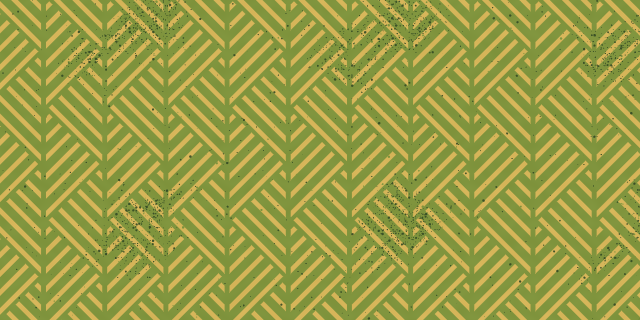
Reproduce this pattern procedurally as a Shadertoy shader.

```glsl
// Columns of woven diagonal stripes: each column is a zigzag of triangles whose
// stripes alternate in slant. One triangle formula is mirrored and shifted by
// half a period; cellular specks, gathered by layered sines, add the wear.

// Lengths are fractions of the canvas height.
const float COLUMN_PITCH = 0.1912;
const float COLUMN_WIDTH = 0.1758;
const float PERIOD       = 2.0 * COLUMN_WIDTH;
const float STRIPES      = 6.0;              // stripes per triangle
const float STRIPE_PITCH = PERIOD / STRIPES; // measured vertically
const float STRIPE_HALF  = 0.0104;           // half thickness, vertically
const float END_GAP      = 0.0175;           // stripe end to next triangle
const vec2  ORIGIN       = vec2(0.1437, 0.328); // from the upper left

const vec3 GROUND = vec3(0.50, 0.58, 0.24);
const vec3 STRIPE = vec3(0.84, 0.71, 0.35);
const vec3 SPECK  = vec3(0.20, 0.29, 0.14);

const float SPECK_CELLS  = 95.0;  // coarsest cells per canvas height
const float SPECK_SPARSE = 0.008; // chance of a speck anywhere
const float SPECK_DENSE  = 0.30;  // chance inside a worn patch
const float CHIP_CHANCE  = 0.35;  // chips in the stripes, relative to specks
const float MOTTLE       = 0.008;

float hash(vec2 p) {
    vec3 q = fract(p.xyx * vec3(0.1031, 0.1030, 0.0973));
    q += dot(q, q.yzx + 33.33);
    return fract((q.x + q.y) * q.z);
}

float coverage(float dist, float pixel) {
    return clamp(dist / pixel + 0.5, 0.0, 1.0);
}

// Signed distance, positive inside, to the stripes of the triangle whose
// long side is x = 0 and whose upper corner is the origin (y runs down).
float triangleStripes(vec2 p) {
    p.y = mod(p.y, PERIOD);
    float below = p.y - p.x;
    float rest = PERIOD - p.y - p.x;
    float across = mod(rest - STRIPE_HALF + 0.5 * STRIPE_PITCH, STRIPE_PITCH)
                 - 0.5 * STRIPE_PITCH;
    float band = min(STRIPE_HALF - abs(across), rest);
    return min(min(band, below - END_GAP) * 0.7071, p.x);
}

float weave(vec2 p, float pixel) {
    vec2 q = p - ORIGIN;
    float gap = COLUMN_PITCH - COLUMN_WIDTH;
    q.x = mod(q.x + 0.5 * gap, COLUMN_PITCH) - 0.5 * gap;
    vec2 mirrored = vec2(COLUMN_WIDTH - q.x, q.y - 0.5 * PERIOD);
    return coverage(max(triangleStripes(q), triangleStripes(mirrored)), pixel);
}

// Worn patches: 0 on clean areas, 1 at their hearts.
float wearAmount(vec2 p) {
    p += 0.05 * vec2(sin(9.0 * p.y + 1.0), sin(8.0 * p.x));
    float waves = cos(7.85 * (p.x - 0.42)) + cos(10.0 * (p.y - 0.27));
    waves += 0.35 * sin(23.0 * p.x + 17.0 * p.y) + 0.25 * sin(31.0 * p.y - 19.0 * p.x);
    return smoothstep(0.9, 2.3, waves);
}

// One random dot per cell, present with the given chance, at two sizes.
float specks(vec2 p, float chance, float seed, float pixel) {
    float cover = 0.0;
    for (int i = 0; i < 2; i++) {
        float cells = SPECK_CELLS * (1.0 + 0.7 * float(i));
        vec2 g = p * cells + seed + 37.0 * float(i);
        vec2 id = floor(g);
        float radius = mix(0.12, 0.38, pow(hash(id + 11.3), 2.0));
        vec2 spread = vec2(hash(id + 5.7), hash(id + 23.1)) - 0.5;
        vec2 offset = fract(g) - 0.5 - spread * (1.0 - 2.0 * radius);
        offset.x += 0.25 * offset.y * (hash(id + 41.9) - 0.5);
        float present = step(hash(id), chance);
        cover = max(cover, present * coverage(radius - length(offset), pixel * cells));
    }
    return cover;
}

void mainImage(out vec4 fragColor, in vec2 fragCoord) {
    float pixel = 1.0 / iResolution.y;
    vec2 p = fragCoord * pixel;

    // Wear
    float chance = mix(SPECK_SPARSE, SPECK_DENSE, wearAmount(p));
    float dark = specks(p, chance, 3.0, pixel);
    float chips = specks(p, chance * CHIP_CHANCE, 171.0, pixel);

    // Stripes over the ground
    float stripes = weave(vec2(p.x, 1.0 - p.y), pixel) * (1.0 - chips);
    vec3 color = mix(GROUND, STRIPE, stripes);

    // Faint mottling, then specks on top
    color += MOTTLE * sin(41.0 * p.x + 3.0 * sin(29.0 * p.y)) * sin(53.0 * p.y + 2.0 * sin(37.0 * p.x));
    color = mix(color, SPECK, 0.9 * dark);
    fragColor = vec4(color, 1.0);
}
```
